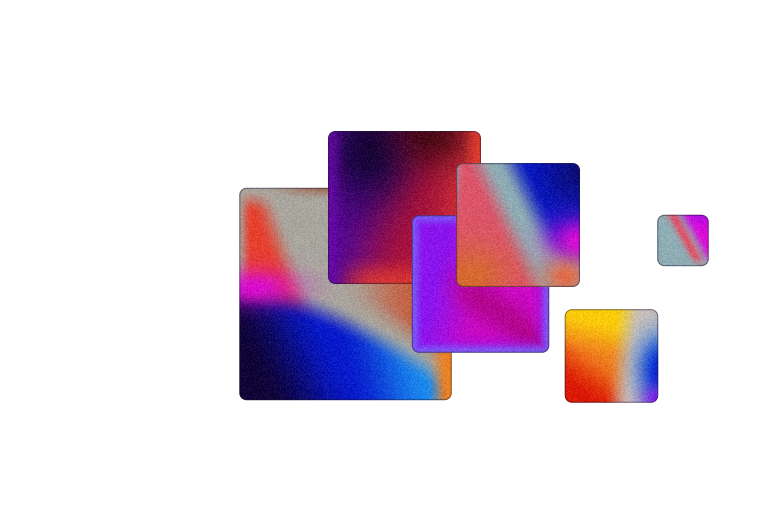
Give the GLSL for this background, as a WebGL 1 fragment shader.

```glsl
precision highp float;
// Six overlapping rounded tiles on white, each filled with a vivid blurred gradient.
// Every tile layers soft ramps and elliptical glows in its own 0..1 space,
// then receives fine grain, a thin dark outline and a smooth edge.
uniform vec2 u_resolution;

const float CORNER = 0.0095;
const float OUTLINE = 0.0012;
const float OUTLINE_STRENGTH = 0.55;
const float GRAIN = 0.09;
const float GRAIN_CELLS = 768.0;

const vec3 PAPER = vec3(1.0);
const vec3 INK = vec3(0.08, 0.06, 0.16);
const vec3 STONE = vec3(0.66, 0.65, 0.62);
const vec3 MIST = vec3(0.56, 0.68, 0.71);
const vec3 NAVY = vec3(0.06, 0.01, 0.21);
const vec3 BLUE = vec3(0.03, 0.10, 0.80);
const vec3 SKY = vec3(0.10, 0.54, 0.93);
const vec3 VIOLET = vec3(0.54, 0.08, 0.93);
const vec3 PERIWINKLE = vec3(0.46, 0.42, 0.98);
const vec3 PURPLE = vec3(0.34, 0.03, 0.56);
const vec3 MAGENTA = vec3(0.86, 0.04, 0.84);
const vec3 PLUM = vec3(0.70, 0.02, 0.56);
const vec3 CRIMSON = vec3(0.66, 0.07, 0.24);
const vec3 ROSE = vec3(0.86, 0.33, 0.41);
const vec3 RED = vec3(0.90, 0.25, 0.18);
const vec3 SCARLET = vec3(0.86, 0.10, 0.02);
const vec3 SALMON = vec3(0.77, 0.37, 0.25);
const vec3 ORANGE = vec3(0.94, 0.50, 0.12);
const vec3 YELLOW = vec3(0.98, 0.80, 0.04);

float hash(vec2 cell) {
  vec3 q = fract(vec3(cell.xyx) * 0.1031);
  q += dot(q, q.yzx + 33.33);
  return fract((q.x + q.y) * q.z);
}

float glow(vec2 uv, vec2 center, vec2 radius) {
  vec2 d = (uv - center) / radius;
  return exp(-dot(d, d));
}

float fall(float a, float b, float x) { return 1.0 - smoothstep(a, b, x); }

// Large tile: blue hill under a grey sky with a red flare.
vec3 paintHill(vec2 uv) {
  float h = uv.y - 0.53 + 0.45 * pow(uv.x, 1.6);
  vec3 c = mix(STONE, SALMON, smoothstep(0.45, 0.85, uv.x) * smoothstep(0.02, 0.2, h));
  float flare = fall(-0.06, 0.08, uv.x - 0.1 - 0.36 * (0.95 - uv.y));
  c = mix(c, RED, flare * smoothstep(-0.01, 0.06, uv.x) * fall(0.88, 1.0, uv.y));
  vec3 hill = mix(NAVY, BLUE, smoothstep(0.12, 0.58, uv.x + 0.45 * uv.y));
  hill = mix(hill, SKY, smoothstep(0.42, 0.88, uv.x + 0.25 * h));
  c = mix(c, hill, fall(-0.09, 0.06, h));
  c = mix(c, MAGENTA, 0.95 * glow(uv, vec2(0.07, 0.53), vec2(0.2, 0.085)));
  c = mix(c, ORANGE, smoothstep(0.88, 0.99, uv.x) * fall(0.2, 0.6, uv.y));
  return mix(c, SALMON * 0.8, 0.6 * smoothstep(0.94, 1.0, uv.y) * smoothstep(0.1, 0.4, uv.x));
}

// Dark tile: navy shadow sliding into crimson and red.
vec3 paintEmber(vec2 uv) {
  vec3 c = mix(PURPLE, CRIMSON, smoothstep(0.05, 0.55, uv.x - 0.3 * (uv.y - 0.3)));
  c = mix(c, RED, 0.75 * smoothstep(0.55, 1.0, uv.x + 0.12 * (0.5 - uv.y)));
  c = mix(c, NAVY, 0.95 * glow(uv, vec2(0.27, 0.87), vec2(0.27, 0.34)));
  c = mix(c, vec3(0.24, 0.03, 0.06), 0.85 * glow(uv, vec2(0.66, 0.97), vec2(0.28, 0.2)));
  c = mix(c, RED, 0.75 * fall(0.0, 0.2, uv.y) * smoothstep(0.0, 0.3, uv.x));
  c = mix(c, RED, 0.8 * smoothstep(0.86, 1.0, uv.x));
  return mix(c, PURPLE * 1.25, 0.7 * fall(0.0, 0.12, uv.x));
}

// Violet tile: magenta core, plum streak and a cool rim.
vec3 paintOrchid(vec2 uv) {
  vec3 c = mix(VIOLET, MAGENTA * 0.92, smoothstep(0.1, 0.55, uv.x + 0.25 * (0.4 - uv.y)));
  float streak = uv.y - 0.52 + 0.55 * uv.x * uv.x;
  c = mix(c, PLUM, exp(-streak * streak * 45.0) * smoothstep(0.15, 0.5, uv.x));
  vec2 side = min(uv, 1.0 - uv);
  c = mix(c, VIOLET, 0.6 * fall(0.0, 0.16, min(side.x, side.y)));
  return mix(c, PERIWINKLE, 0.8 * fall(0.0, 0.09, min(side.x, side.y)));
}

// Front tile: rose on the left, a misty diagonal, deep blue above right.
vec3 paintDusk(vec2 uv) {
  float s = uv.x - 0.28 - 0.48 * (1.0 - uv.y);
  vec3 c = mix(ROSE, MIST, smoothstep(-0.22, 0.02, s));
  c = mix(c, BLUE, smoothstep(0.04, 0.3, s) * smoothstep(0.1, 0.42, uv.y));
  c = mix(c, NAVY, 0.55 * glow(uv, vec2(1.0, 0.93), vec2(0.3, 0.3)));
  c = mix(c, MAGENTA, glow(uv, vec2(1.0, 0.37), vec2(0.25, 0.18)));
  c = mix(c, SALMON * 1.15, glow(uv, vec2(0.88, 0.08), vec2(0.18, 0.15)));
  c = mix(c, ORANGE * 0.88, 0.75 * glow(uv, vec2(0.12, 0.08), vec2(0.3, 0.25)));
  return mix(c, MIST, 0.5 * fall(0.0, 0.07, uv.x) * smoothstep(0.5, 1.0, uv.y));
}

// Warm tile: yellow to scarlet, with a blue glow on the right.
vec3 paintSunset(vec2 uv) {
  vec3 c = mix(SCARLET, ORANGE, smoothstep(0.0, 0.62, uv.y + 0.7 * uv.x - 0.2));
  c = mix(c, YELLOW, smoothstep(0.55, 1.0, uv.y + 0.25 * uv.x));
  c = mix(c, vec3(0.80, 0.76, 0.73), smoothstep(0.46, 0.76, uv.x - 0.12 * (uv.y - 0.4)));
  c = mix(c, SKY, glow(uv, vec2(1.04, 0.38), vec2(0.25, 0.35)));
  c = mix(c, BLUE, glow(uv, vec2(1.05, 0.32), vec2(0.22, 0.32)));
  return mix(c, VIOLET, 0.9 * glow(uv, vec2(1.0, 0.03), vec2(0.16, 0.14)));
}

// Small tile: teal haze crossed by a rose ribbon under violet.
vec3 paintRibbon(vec2 uv) {
  float s = uv.x - 0.3 - 0.55 * (1.0 - uv.y);
  vec3 c = mix(MIST, MAGENTA, smoothstep(0.04, 0.36, s));
  c = mix(c, ROSE, exp(-s * s * 75.0));
  c = mix(c, VIOLET, 0.5 * glow(uv, vec2(0.85, 1.0), vec2(0.3, 0.2)));
  return mix(c, MIST, 0.8 * fall(0.0, 0.22, uv.y));
}

vec2 local(vec2 p, vec3 box) { return clamp((p - box.xy) / (2.0 * box.z) + 0.5, 0.0, 1.0); }

// Lays a painted tile over the background; box holds center and half size.
vec3 layTile(vec3 under, vec3 fill, vec2 p, vec3 box) {
  float pixel = 1.0 / u_resolution.x;
  vec2 q = abs(p - box.xy) - box.z + CORNER;
  float d = length(max(q, 0.0)) + min(max(q.x, q.y), 0.0) - CORNER;
  fill += GRAIN * (hash(floor(p * GRAIN_CELLS)) - 0.5);
  fill = mix(fill, INK, OUTLINE_STRENGTH * smoothstep(-OUTLINE - pixel, 0.0, d));
  return mix(under, fill, clamp(0.5 - d / pixel, 0.0, 1.0));
}

void main() {
  vec2 p = gl_FragCoord.xy / u_resolution.x;
  vec3 hill = vec3(0.4499, 0.3099, 0.1383), ember = vec3(0.5267, 0.4225, 0.0996);
  vec3 orchid = vec3(0.6257, 0.3229, 0.0895), dusk = vec3(0.6745, 0.3997, 0.0807);
  vec3 sunset = vec3(0.7962, 0.2292, 0.0609), ribbon = vec3(0.8893, 0.3796, 0.0335);
  vec3 c = layTile(PAPER, paintHill(local(p, hill)), p, hill);
  c = layTile(c, paintEmber(local(p, ember)), p, ember);
  c = layTile(c, paintOrchid(local(p, orchid)), p, orchid);
  c = layTile(c, paintDusk(local(p, dusk)), p, dusk);
  c = layTile(c, paintSunset(local(p, sunset)), p, sunset);
  c = layTile(c, paintRibbon(local(p, ribbon)), p, ribbon);
  gl_FragColor = vec4(c, 1.0);
}
```
